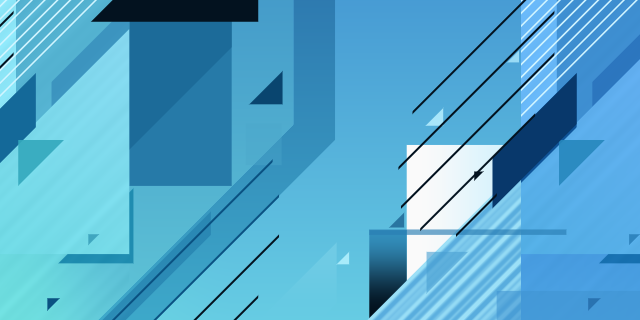
This background is drawn by a WebGL 1 fragment shader. Its source:

```glsl
precision highp float;
uniform vec2 u_resolution;

// Antialiased coverage of a signed distance
float cover(float dist) {
  return clamp(0.5 - dist * u_resolution.y, 0.0, 1.0);
}

float box(vec2 p, vec2 lo, vec2 hi) {
  vec2 outside = max(lo - p, p - hi);
  return cover(max(outside.x, outside.y));
}

// Right triangle whose legs leave the corner along facing
float corner(vec2 p, vec2 at, float size, vec2 facing) {
  vec2 q = (p - at) * facing;
  return cover(max(max(-q.x, -q.y), (q.x + q.y - size) * 0.707));
}

// Area between two diagonals
float band(float diag, float lo, float hi) {
  return cover(max(lo - diag, diag - hi) * 0.707);
}

float span(float x, float lo, float hi) {
  return cover(max(lo - x, x - hi));
}

float slope(float cell) {
  return fract(sin(cell * 127.1) * 43758.5) * 2.0 - 1.0;
}

// One-dimensional gradient noise
float gradientNoise(float x) {
  float cell = floor(x), f = fract(x);
  return mix(slope(cell) * f, slope(cell + 1.0) * (f - 1.0), f * f * (3.0 - 2.0 * f));
}

void main() {
  vec2 p = gl_FragCoord.xy / u_resolution.y;
  float diag = p.x - p.y;
  vec2 downRight = vec2(1.0, -1.0), upLeft = vec2(-1.0, 1.0);
  vec3 ink = vec3(0.01, 0.07, 0.12), navy = vec3(0.04, 0.32, 0.51);

  // Turquoise to blue backdrop
  vec3 color = mix(vec3(0.40, 0.80, 0.89), vec3(0.28, 0.61, 0.83), p.y);
  color = mix(color, vec3(0.43, 0.87, 0.87), smoothstep(0.75, 0.0, p.x) * (1.0 - p.y));
  float grain = gradientNoise(diag * 24.0);

  // Folded blue ribbon
  float outer = span(p.x, 0.0, 1.047) * band(diag, -2.0, 0.484);
  float inner = span(p.x, 0.0, 0.917) * band(diag, -2.0, 0.307);
  color = mix(color, mix(vec3(0.24, 0.66, 0.79), vec3(0.18, 0.48, 0.69), p.y), outer * (1.0 - inner));
  color = mix(color, mix(vec3(0.37, 0.77, 0.84), vec3(0.27, 0.61, 0.79), p.y), inner * smoothstep(0.1, 0.45, p.x));
  color = mix(color, vec3(0.14, 0.50, 0.68), 0.7 * span(p.x, 0.0, 0.659) * band(diag, 0.32, 0.393));
  color = mix(color, vec3(0.29, 0.65, 0.79), 0.4 * box(p, vec2(0.768, 0.484), vec2(0.88, 0.615)));

  // Dark upright panel
  float panel = box(p, vec2(0.404, 0.419), vec2(0.724, 1.0));
  color = mix(color, vec3(0.15, 0.48, 0.66), panel);
  color = mix(color, vec3(0.11, 0.42, 0.60), panel * band(diag, -2.0, -0.128));

  // Left cluster, repeated at the right edge
  float right = cover(1.628 - p.x);
  vec2 w = p - vec2(1.69 * step(1.628, p.x), 0.0);
  float wd = w.x - w.y;
  float left = span(w.x, -0.07, 0.404);
  color = mix(color, vec3(0.33, 0.70, 0.82), left * band(wd, -2.0, -0.505));
  color = mix(color, vec3(0.55, 0.90, 0.97), box(w, vec2(-0.07, 0.60), vec2(0.05, 1.0)) * band(wd, -2.0, -0.66));
  color = mix(color, vec3(0.21, 0.55, 0.73), 0.8 * span(w.x, 0.161, 0.52) * band(wd, -0.583, -0.505) * (1.0 - panel));
  color = mix(color, vec3(0.12, 0.55, 0.69), box(w, vec2(0.182, 0.177), vec2(0.417, 0.415)) * band(wd, 0.005, 0.3));
  float sheet = box(w, vec2(-0.07, 0.206), vec2(0.404, 0.91)) * band(wd, -0.505, 2.0);
  color = mix(color, mix(vec3(0.42, 0.86, 0.89), vec3(0.52, 0.85, 0.94), w.y + w.x * 0.5), sheet);
  color += 0.05 * grain * left;
  color = mix(color, vec3(0.08, 0.41, 0.60), span(w.x, -0.152, 0.112) * band(wd, -0.66, -0.49));
  color = mix(color, vec3(0.20, 0.66, 0.74), 0.9 * corner(w, vec2(0.057, 0.5625), 0.143, downRight));
  color = mix(color, vec3(0.25, 0.65, 0.75), corner(w, vec2(0.276, 0.268), 0.034, downRight));
  color = mix(color, navy, corner(w, vec2(0.148, 0.068), 0.039, downRight));
  color *= mix(vec3(1.0), vec3(0.74, 0.80, 1.0), right);

  // Fine white hatching
  float hatch = cover((abs(fract(wd / 0.04) - 0.5) * 0.04 - 0.0035) * 0.707);
  color = mix(color, vec3(0.82, 0.96, 1.0), hatch * span(w.x, -0.07, 0.352) * band(wd, -1.2, -0.67));

  // White card, deep box and streaked light beam
  float card = box(p, vec2(1.271, 0.0), vec2(1.58, 0.547));
  color = mix(color, mix(vec3(0.84, 0.95, 0.99), vec3(0.98), smoothstep(1.6, 1.3, p.x)), card);
  float deep = box(p, vec2(1.154, 0.0), vec2(1.271, 0.281));
  color = mix(color, mix(ink, vec3(0.20, 0.56, 0.74), smoothstep(0.02, 0.28, p.y)), deep);
  float beam = span(p.x, 1.14, 1.628) * band(diag, 1.148, 2.0);
  float streak = smoothstep(-0.25, 0.3, gradientNoise(diag * 42.0));
  color = mix(color, mix(vec3(0.35, 0.68, 0.87), vec3(0.61, 0.88, 0.97), streak), beam);
  color = mix(color, vec3(0.03, 0.22, 0.42), span(p.x, 1.539, 1.802) * band(diag, 1.031, 1.19));
  color = mix(color, vec3(0.16, 0.49, 0.70), 0.65 * box(p, vec2(1.154, 0.266), vec2(1.77, 0.283)));
  color = mix(color, vec3(0.25, 0.58, 0.82), 0.6 * box(p, vec2(1.552, 0.0), vec2(2.0, 0.091)));
  color = mix(color, vec3(0.28, 0.62, 0.82), 0.6 * corner(p, vec2(1.333, 0.213), 0.13, downRight));

  // Soft glint and small triangles
  float glint = span(p.x, 0.8, 1.052) * band(diag, 0.81, 1.0);
  color = mix(color, vec3(0.51, 0.84, 0.92), 0.5 * glint * smoothstep(0.0, 0.25, p.y));
  color = mix(color, navy * 0.85, corner(p, vec2(0.883, 0.674), 0.104, upLeft));
  color = mix(color, vec3(0.66, 0.90, 0.98), corner(p, vec2(1.385, 0.607), 0.055, upLeft));
  color = mix(color, vec3(0.60, 0.86, 0.96), corner(p, vec2(1.622, 0.805), 0.037, upLeft));
  color = mix(color, vec3(0.66, 0.92, 0.98), corner(p, vec2(1.091, 0.174), 0.039, upLeft));
  color = mix(color, vec3(0.16, 0.46, 0.63), corner(p, vec2(1.263, 0.289), 0.047, upLeft));
  color = mix(color, ink, corner(p, vec2(1.482, 0.464), 0.029, downRight));

  // Diagonal rules
  vec2 r = p + vec2(1.69 * (1.0 - step(0.05, p.x)), 0.0);
  for (int i = 0; i < 5; i++) {
    float n = float(i), c = 0.641 + 0.13 * n;
    float ends = span(r.x, 1.289 - 0.07 * n + 0.026 * n * n, 1.74 - 0.03 * (n - 1.5) * (n - 1.5));
    color = mix(color, ink, ends * band(r.x - r.y, c - 0.0045, c + 0.0045));
  }
  for (int i = 0; i < 2; i++) {
    float n = float(i), dark = 0.609 + 0.125 * n, blue = 0.354 + 0.13 * n;
    color = mix(color, ink, span(p.x, 0.0, 0.872 - 0.065 * n) * band(diag, dark - 0.0045, dark + 0.0045));
    color = mix(color, navy, span(p.x, 0.0, 0.852 + 0.02 * n) * band(diag, blue - 0.0045, blue + 0.0045));
  }

  // Black slab at the top
  color = mix(color, ink, box(p, vec2(0.2, 0.932), vec2(0.807, 1.0)) * band(diag, -0.648, 2.0));
  gl_FragColor = vec4(color, 1.0);
}
```
